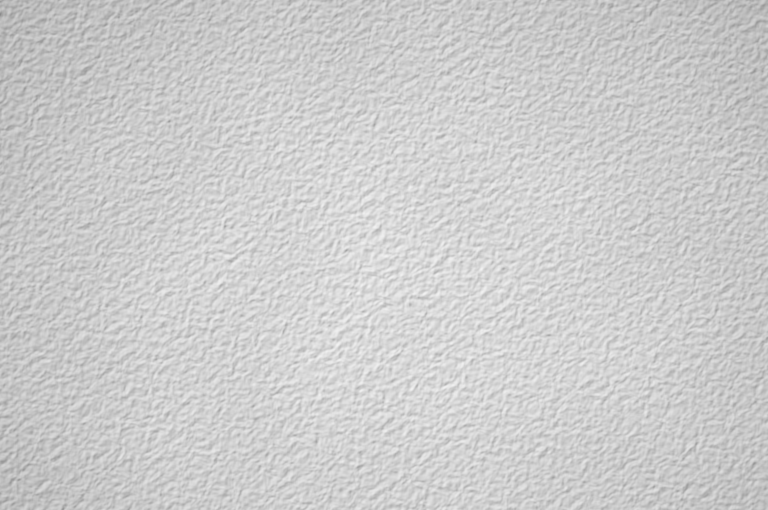
This texture is drawn by a Shadertoy shader. Its source:

```glsl
const float GRAIN_FREQ = 94.0;      // grains per canvas height
const float GRAIN_ANGLE = 0.6;
const float RELIEF = 0.185;
const vec2 LIGHT_DIR = vec2(-0.6, 0.8);
const vec3 PLASTER = vec3(0.847);

vec2 hashDirection(vec2 cell) {
    vec3 h = fract(cell.xyx * vec3(0.1031, 0.1030, 0.0973));
    h += dot(h, h.yzx + 33.33);
    float angle = 6.2832 * fract((h.x + h.y) * h.z);
    return vec2(cos(angle), sin(angle));
}

float cornerRamp(vec2 cell, vec2 local, vec2 corner) {
    return dot(hashDirection(cell + corner), local - corner);
}

float gradientNoise(vec2 p) {
    vec2 cell = floor(p);
    vec2 f = fract(p);
    vec2 w = f * f * f * (f * (f * 6.0 - 15.0) + 10.0);
    float low = mix(cornerRamp(cell, f, vec2(0, 0)), cornerRamp(cell, f, vec2(1, 0)), w.x);
    float high = mix(cornerRamp(cell, f, vec2(0, 1)), cornerRamp(cell, f, vec2(1, 1)), w.x);
    return mix(low, high, w.y);
}

vec2 rotate(vec2 p, float angle) {
    float c = cos(angle), s = sin(angle);
    return vec2(c * p.x + s * p.y, c * p.y - s * p.x);
}

// Bumpy coat: short grains, slightly drawn out along the trowel direction
float plasterHeight(vec2 p) {
    vec2 warp = vec2(gradientNoise(p * 30.0 + 7.0), gradientNoise(p * 30.0 + 91.0));
    vec2 q = rotate(p, GRAIN_ANGLE) * vec2(0.9, 1.0) * GRAIN_FREQ + warp * 0.5 + 200.0;
    float height = gradientNoise(q);
    height += 0.3 * gradientNoise(rotate(q, 0.9) * 1.7 + 337.0);
    height += 0.6 * gradientNoise(rotate(q, -0.5) * 0.55 + 471.0);
    return height;
}

// Slope toward the light, from two nearby heights
float reliefLight(vec2 p, vec2 lightDir, float stepSize) {
    vec2 offset = 0.5 * stepSize * lightDir;
    return plasterHeight(p - offset) - plasterHeight(p + offset);
}

// Slopes facing away fall into deeper shadow
float deepenShadow(float light, float amount) {
    return light - amount * light * light;
}

float edgeFalloff(vec2 uv, vec2 center, vec2 strength) {
    vec2 d = uv - center;
    return dot(d * d, strength);
}

void mainImage(out vec4 fragColor, in vec2 fragCoord) {
    vec2 uv = fragCoord / iResolution.xy;
    vec2 p = fragCoord / iResolution.y;

    float relief = RELIEF * deepenShadow(reliefLight(p, LIGHT_DIR, 0.0034), 0.35);
    float cloud = 0.02 * gradientNoise(p * 5.0 + 13.0);
    float shade = edgeFalloff(uv, vec2(0.52, 0.42), vec2(0.3, 0.18));

    vec3 color = PLASTER - shade + cloud + relief;
    fragColor = vec4(clamp(color, 0.0, 1.0), 1.0);
}
```
